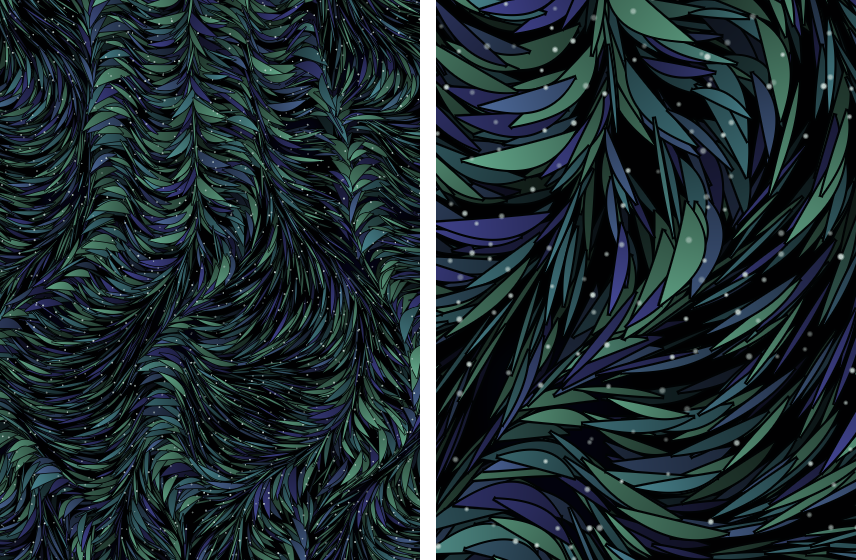
Left, the full canvas; right, a detail of the centre.
Write a Shadertoy shader that draws this pattern.

```glsl
// Dark foliage: curved blades combed along a feathered flow field, with pale specks.

const float PI = 3.14159265;
const float LAYERS = 8.0;
const float BLADE_CELL = 0.05;

float hash(vec2 p) {
    vec3 q = fract(p.xyx * vec3(0.1031, 0.1030, 0.0973));
    q += dot(q, q.yzx + 33.33);
    return fract((q.x + q.y) * q.z);
}

vec2 hash2(vec2 p) {
    return vec2(hash(p), hash(p + 71.7));
}

float noise(vec2 p) {
    vec2 i = floor(p), f = fract(p);
    f = f * f * f * (f * (f * 6.0 - 15.0) + 10.0);
    float low = mix(hash(i), hash(i + vec2(1, 0)), f.x);
    float high = mix(hash(i + vec2(0, 1)), hash(i + vec2(1, 1)), f.x);
    return mix(low, high, f.y);
}

vec2 direction(float angle) {
    return vec2(cos(angle), sin(angle));
}

// Wandering spines gather the flow from both sides, like a feather.
float flowAngle(vec2 p) {
    float warp = 0.5 * noise(p * 2.3 + 20.0);
    float phase = 2.0 * PI * (p.x + warp) / 0.36;
    float feather = sin(phase + 0.6 * sin(phase));
    return -0.5 * PI - 1.25 * feather + 3.4 * (noise(p * 3.1 + 7.0) - 0.5);
}

vec3 bladeColor(float pick) {
    vec3 green = vec3(0.36, 0.61, 0.50);
    vec3 teal = vec3(0.27, 0.49, 0.53);
    vec3 slate = vec3(0.27, 0.37, 0.54);
    vec3 indigo = vec3(0.24, 0.25, 0.53);
    vec3 c = mix(green, teal, smoothstep(0.30, 0.45, pick));
    c = mix(c, slate, smoothstep(0.60, 0.70, pick));
    return mix(c, indigo, smoothstep(0.78, 0.84, pick));
}

// Distance to a blade lying along x, bounded by a chord and a bowed edge.
float bladeDistance(vec2 q, float len, float bow, float thin) {
    float t = q.x / len + 0.5;
    float s = clamp(t, 0.0, 1.0);
    float taper = 4.0 * s * (1.0 - s);
    float edge = bow * taper * (1.25 - 0.5 * s);
    float slope = 4.0 * bow * (1.0 - 2.0 * s) / len;
    float d = abs(q.y - 0.56 * edge) - 0.44 * abs(edge) - thin * taper;
    d /= sqrt(1.0 + 0.6 * slope * slope);
    return max(d, abs(q.x) - 0.5 * len);
}

float coverage(float d, float pixel) {
    return clamp(0.5 - d / pixel, 0.0, 1.0);
}

// Paints one blade, with its dark rim, over the colour below.
vec3 paintBlade(vec3 below, vec2 p, vec2 id, float depth, float pixel) {
    vec2 seed = id + depth * 53.0 + 11.0;
    vec2 center = (id + hash2(seed)) * BLADE_CELL;
    float len = mix(0.045, 0.096, hash(seed + 3.3));
    vec2 offset = p - center;
    if (length(offset) > 0.5 * len + 0.004 || hash(seed + 9.1) > 0.86) return below;

    vec2 reach = 0.5 * len * direction(flowAngle(center));
    float start = flowAngle(center - reach);
    float end = flowAngle(center + reach);
    float turn = clamp(end - start, -2.5, 2.5);
    vec2 axis = direction(0.5 * (start + end) + 0.3 * (hash(seed + 5.7) - 0.5));
    vec2 q = vec2(dot(offset, axis), dot(offset, vec2(-axis.y, axis.x)));
    float d = bladeDistance(q, len, -turn * len / 8.0, 0.0013);

    float light = mix(0.28, 1.0, depth / (LAYERS - 1.0)) * mix(0.7, 1.08, hash(seed + 8.2));
    light *= mix(0.68, 1.05, clamp(q.x / len + 0.5, 0.0, 1.0));
    vec3 fill = bladeColor(hash(seed + 6.4)) * light;
    vec3 rim = vec3(0.005, 0.012, 0.015);
    vec3 c = mix(below, rim, coverage(d - 0.0017, pixel));
    return mix(c, fill, coverage(d, pixel));
}

// Opacity of one sheet of round specks, crowded in patches.
float specks(vec2 p, float cell, float seed, float pixel) {
    vec2 id = floor(p / cell);
    vec2 center = (id + 0.12 + 0.76 * hash2(id + seed)) * cell;
    float crowd = mix(0.2, 0.95, noise(center * 6.0 + 40.0));
    float shown = step(hash(id + seed + 4.4), crowd);
    float radius = mix(0.0013, 0.0024, hash(id + seed + 2.2));
    float strength = mix(0.35, 0.95, hash(id + seed + 6.6));
    return shown * strength * coverage(length(p - center) - radius, max(pixel, 0.0018));
}

void mainImage(out vec4 fragColor, in vec2 fragCoord) {
    float pixel = 1.0 / iResolution.x;
    vec2 p = fragCoord * pixel;

    // Near-black ground with faint navy pools
    float pool = smoothstep(0.68, 0.95, noise(p * 7.0 + 30.0));
    vec3 color = mix(vec3(0.002, 0.004, 0.006), vec3(0.012, 0.012, 0.07), pool);

    // Blades, from dim and deep to bright and near
    for (float depth = 0.0; depth < LAYERS; depth++) {
        vec2 home = floor(p / BLADE_CELL);
        for (int y = -1; y <= 1; y++)
            for (int x = -1; x <= 1; x++)
                color = paintBlade(color, p, home + vec2(x, y), depth, pixel);
    }

    // Pale specks on top
    float speck = max(specks(p, 0.031, 15.0, pixel), specks(p + 0.5, 0.043, 90.0, pixel));
    fragColor = vec4(mix(color, vec3(0.80, 0.86, 0.84), speck), 1.0);
}
```
